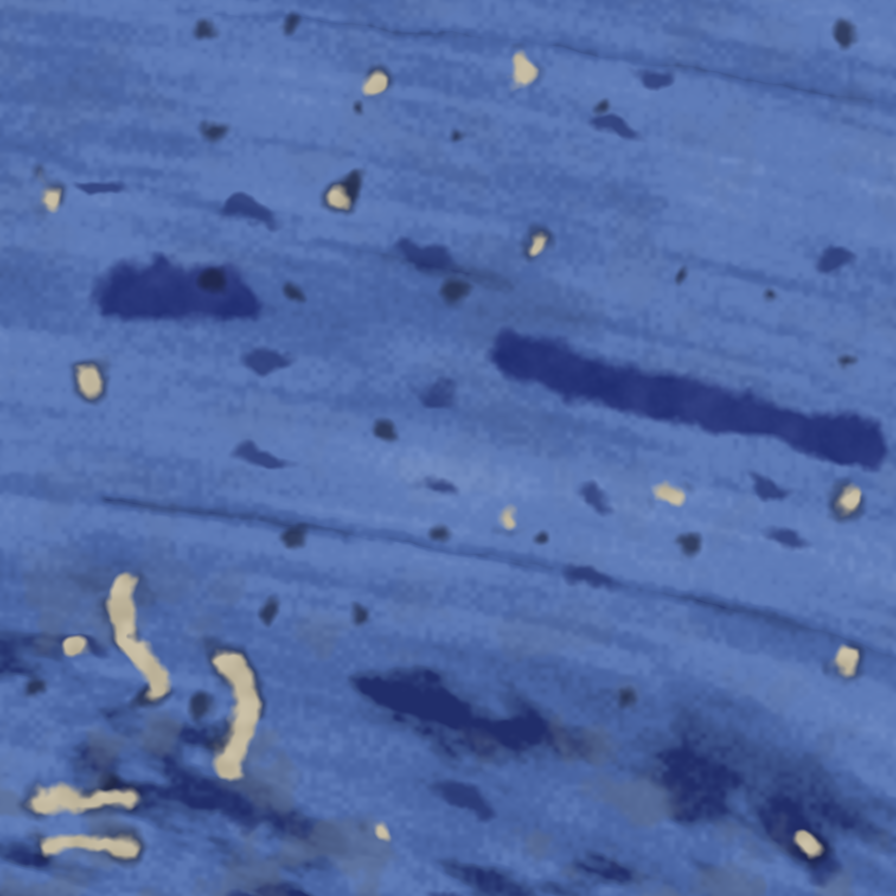
Reproduce this texture procedurally as a WebGL 1 fragment shader.

```glsl
precision highp float;
uniform vec2 u_resolution;

#define EDGE 0.005
#define STREAK_GAIN 0.50
#define FINE_GAIN 0.24
#define GRAIN_GAIN 0.17
#define BASE_TONE 0.73
#define NAVY vec3(0.13, 0.18, 0.42)
#define DEEP vec3(0.23, 0.32, 0.54)
#define MID vec3(0.29, 0.40, 0.65)
#define LIGHT vec3(0.37, 0.485, 0.725)
#define PALE vec3(0.46, 0.57, 0.79)
#define CREAM vec3(0.76, 0.72, 0.62)
#define INK vec3(0.10, 0.12, 0.22)

float hash(vec2 p) {
  vec3 q = fract(vec3(p.xyx) * 0.1031);
  q += dot(q, q.yzx + 33.33);
  return fract((q.x + q.y) * q.z);
}

float noise(vec2 p) {
  vec2 i = floor(p), f = fract(p);
  f = f * f * (3.0 - 2.0 * f);
  return mix(mix(hash(i), hash(i + vec2(1.0, 0.0)), f.x),
             mix(hash(i + vec2(0.0, 1.0)), hash(i + 1.0), f.x), f.y);
}

float fbm(vec2 p) {
  float sum = 0.0, gain = 0.53;
  for (int i = 0; i < 4; i++) {
    sum += gain * noise(p);
    p = mat2(1.9, 0.5, -0.5, 1.9) * p + 17.3;
    gain *= 0.5;
  }
  return sum;
}

float capsule(vec2 p, vec2 a, vec2 b, float radius) {
  vec2 d = b - a;
  float h = clamp(dot(p - a, d) / dot(d, d), 0.0, 1.0);
  return length(p - a - d * h) - radius;
}

float fill(float dist, float blur) {
  return 1.0 - smoothstep(-blur, blur, dist);
}

// Distance to one jittered blob per cell; empty cells stay far away
float scatter(vec2 p, vec2 cells, float density, float radius, float seed) {
  vec2 id = floor(p * cells) + seed;
  vec2 jitter = 0.3 + 0.4 * vec2(hash(id), hash(id + 41.7));
  vec2 d = (fract(p * cells) - jitter) / cells;
  d.y *= cells.y / cells.x;
  float size = radius * (0.45 + 0.55 * hash(id + 83.1));
  return hash(id + 127.9) < density ? length(d) - size : 1.0;
}

// Brush direction: level at the left, falling towards the right
vec2 brushFlow(vec2 p) {
  float fall = 0.1 * p.x + 0.09 * p.x * p.x;
  float lower = 0.1 * p.x * (1.0 - smoothstep(0.0, 0.3, p.y));
  return vec2(p.x, p.y + fall + lower);
}

vec3 paintRamp(float t) {
  vec3 c = mix(NAVY, DEEP, smoothstep(0.0, 0.35, t));
  c = mix(c, MID, smoothstep(0.3, 0.62, t));
  c = mix(c, LIGHT, smoothstep(0.58, 0.86, t));
  return mix(c, PALE, smoothstep(0.85, 1.2, t));
}

void main() {
  vec2 p = gl_FragCoord.xy / u_resolution;
  vec2 q = brushFlow(p);
  vec2 ragged = vec2(fbm(p * 22.0), fbm(p * 22.0 + 50.0)) - 0.5;
  vec2 rough = q + ragged * 0.045;
  float lower = 1.0 - smoothstep(0.26, 0.44, q.y);

  // Bristle streaks, mottling and canvas grain
  float tone = BASE_TONE;
  tone += STREAK_GAIN * (fbm(vec2(q.x * 2.2, q.y * 15.0)) - 0.5);
  tone += FINE_GAIN * (noise(vec2(q.x * 6.0, q.y * 75.0)) - 0.5);
  tone += GRAIN_GAIN * (noise(p * 140.0) - 0.5);
  tone += 0.3 * (fbm(p * 10.0) - 0.5);
  tone += 0.16 * exp(-pow((q.y - 0.55) / 0.055, 2.0));
  float blotch = fbm(vec2(q.x * 9.0, q.y * 20.0) + 9.0);
  tone -= lower * (0.08 + 0.7 * smoothstep(0.5, 0.8, blotch));

  // Long furrows between brush strokes
  vec2 wavy = q + ragged * 0.014;
  float broken = 0.55 + 0.45 * smoothstep(0.3, 0.6, noise(vec2(q.x * 14.0, q.y * 60.0)));
  float furrow = 0.6 * fill(capsule(wavy, vec2(0.2, 1.012), vec2(1.05, 1.075), 0.002), 0.009);
  furrow = max(furrow, 0.4 * fill(capsule(wavy, vec2(-0.1, 0.855), vec2(0.33, 0.782), 0.009), 0.018));
  furrow = max(furrow, 0.65 * fill(capsule(wavy, vec2(0.35, 0.775), vec2(0.57, 0.771), 0.006), 0.01));
  furrow = max(furrow, 0.8 * fill(capsule(wavy, vec2(0.12, 0.456), vec2(1.05, 0.462), 0.004), 0.011));
  tone -= 0.75 * furrow * broken;
  vec3 color = paintRamp(tone);

  // Grey worn paint in the lower part
  float worn = smoothstep(0.52, 0.7, fbm(p * 17.0 + 31.0)) * (0.12 + 0.4 * lower);
  color = mix(color, vec3(0.36, 0.42, 0.54), worn);

  // Thick navy patches and small dabs
  float patches = min(capsule(rough, vec2(0.15, 0.685), vec2(0.26, 0.705), 0.034),
                      capsule(rough, vec2(0.57, 0.685), vec2(0.97, 0.682), 0.027));
  vec3 navy = NAVY + 0.12 * (fbm(p * 35.0) - 0.4) + vec3(0.0, 0.0, 0.03);
  color = mix(color, navy, 0.9 * fill(patches, 0.009));
  float dabs = scatter(rough, vec2(5.0, 12.0), 0.27 + 0.2 * lower, 0.032, 5.0);
  color = mix(color, NAVY, 0.65 * fill(dabs, 0.012));
  float specks = scatter(p + ragged * 0.035, vec2(11.0), 0.2, 0.013, 63.0);
  color = mix(color, INK, 0.65 * fill(specks, 0.007));

  // Bare cream ground: scattered chips and bent scrapes at the lower left
  vec2 chipped = p + ragged * 0.04;
  float chips = scatter(chipped, vec2(6.0), 0.26, 0.016, 22.0);
  for (int i = 0; i < 2; i++) {
    float k = float(i);
    vec2 upright = vec2(0.16 + 0.11 * k, 0.29 - 0.08 * k);
    vec2 level = vec2(0.1, 0.11 - 0.05 * k);
    vec2 bent = chipped + vec2(0.012 * sin(p.y * 45.0 + k), 0.0);
    chips = min(chips, capsule(bent, upright - vec2(0.0, 0.065), upright + vec2(-0.015, 0.06), 0.012));
    chips = min(chips, capsule(chipped, level - vec2(0.05, 0.0), level + vec2(0.05, -0.006), 0.009));
  }
  float rim = fill(chips - 0.007, 0.009) * smoothstep(0.35, 0.7, noise(p * 28.0 + 4.0));
  color = mix(color, INK, 0.6 * rim);
  vec3 ground = CREAM + 0.09 * (noise(p * 70.0) - 0.5);
  color = mix(color, ground, fill(chips, EDGE));

  gl_FragColor = vec4(color, 1.0);
}
```
